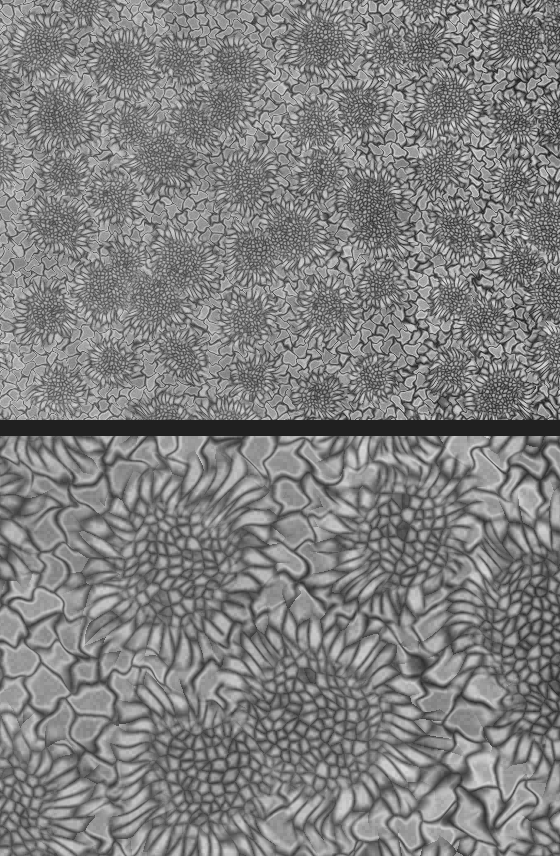
Top, the full canvas; bottom, a detail of the centre.
Write a Shadertoy shader that draws this texture.

```glsl
// Grey micrograph of crowded colonies: fine grains in each core, radial petals
// around it, and loose dark-walled cells between. Each zone is cellular noise;
// the petals use polar coordinates about the nearest scattered colony centre.

const float TAU = 6.2831853;
const float COLONY_SPACING = 0.155;
const float COLONY_RADIUS = 0.092;
const float GRAIN_SIZE = 0.0088;
const float PETAL_WIDTH = 0.0105;
const float PETAL_LENGTH = 0.027;
const float GAP_CELL_SIZE = 0.026;

float hash(vec2 c) {
    vec3 q = fract(c.xyx * 0.1031);
    q += dot(q, q.yzx + 33.33);
    return fract((q.x + q.y) * q.z);
}

vec2 hash2(vec2 c) {
    return vec2(hash(c), hash(c + vec2(57.3, 21.7)));
}

// Layered sines bend the plane so that walls curve
vec2 bend(vec2 p, float frequency, float amount) {
    vec2 a = p * frequency;
    vec2 b = a.yx * 1.73 + 2.1;
    return p + amount * (sin(a.yx + 1.6 * sin(b)) + 0.5 * sin(b * 1.37 + a));
}

// Cellular noise, periodic in x: gap between two nearest distances, cell value
vec2 cells(vec2 p, float period, float seed) {
    vec2 base = floor(p);
    float nearest = 9.0, second = 9.0, value = 0.0;
    for (int y = -1; y <= 1; y++)
    for (int x = -1; x <= 1; x++) {
        vec2 cell = base + vec2(x, y);
        vec2 id = vec2(floor(mod(cell.x + 0.5, period)), cell.y) + seed;
        float d = length(cell + 0.08 + 0.84 * hash2(id) - p);
        if (d < nearest) {
            second = nearest;
            nearest = d;
            value = hash(id + 9.7);
        } else {
            second = min(second, d);
        }
    }
    return vec2(second - nearest, value);
}

// Nearest colony: offset from its centre, relative size, random seed.
// The margin is zero on the line where two colonies meet.
vec4 findColony(vec2 p, out float margin) {
    vec2 base = floor(p / COLONY_SPACING);
    vec4 colony = vec4(0.0);
    float best = 9.0, second = 9.0;
    for (int y = -1; y <= 1; y++)
    for (int x = -1; x <= 1; x++) {
        vec2 id = base + vec2(x, y);
        vec2 centre = (id + 0.12 + 0.76 * hash2(id + 3.0)) * COLONY_SPACING;
        float size = mix(0.70, 1.20, hash(id + 31.0));
        float d = length(p - centre) / size;
        if (d < best) {
            second = best;
            best = d;
            colony = vec4(p - centre, size, floor(90.0 * hash(id + 71.0)));
        } else {
            second = min(second, d);
        }
    }
    margin = second - best;
    return colony;
}

float grainTone(vec2 p) {
    vec2 c = cells(p / GRAIN_SIZE, 4096.0, 5.0);
    return mix(0.31, 0.69, smoothstep(-0.12, 0.80, c.x)) + 0.10 * (c.y - 0.5);
}

float petalTone(float edge, float value) {
    return mix(0.28, 0.74, smoothstep(-0.10, 0.62, edge)) + 0.12 * (value - 0.5);
}

// Pale cells with a bright halo inside a dark wall of uneven thickness
float gapTone(vec2 p, float thickness) {
    vec2 c = cells(bend(p, 95.0, 0.0035) / GAP_CELL_SIZE, 4096.0, 17.0);
    float uneven = 0.5 + 0.5 * sin(p.x * 71.0 + 2.0 * sin(p.y * 83.0));
    float width = thickness * mix(0.15, 0.29, uneven);
    float wall = 1.0 - smoothstep(-0.05, width, c.x);
    float halo = exp(-pow((c.x - width - 0.06) / 0.11, 2.0));
    float fill = 0.575 + 0.12 * (c.y - 0.5) + 0.14 * halo;
    return mix(fill, 0.20, wall * mix(0.8, 1.0, uneven));
}

void mainImage(out vec4 fragColor, in vec2 fragCoord) {
    vec2 uv = fragCoord / iResolution.y;
    float across = fragCoord.x / iResolution.x;
    vec2 p = bend(uv + 4.0, 38.0, 0.0035);

    // Polar frame of the nearest colony
    float margin;
    vec4 colony = findColony(bend(p, 17.0, 0.006), margin);
    float radius = length(colony.xy);
    float reach = radius / (COLONY_RADIUS * colony.z);
    float petals = floor(TAU * 0.07 * colony.z / PETAL_WIDTH);
    float turn = atan(colony.y, colony.x) / TAU;
    vec2 petal = cells(vec2(turn * petals, radius / PETAL_LENGTH), petals, colony.w);

    // Zones, with petals of uneven length and loose cells along the seams
    float rim = smoothstep(0.42, 0.66, reach + 0.10 * (petal.y - 0.5));
    float gap = smoothstep(0.78, 1.02, reach + 0.22 * (petal.y - 0.5));
    gap = max(gap, 1.0 - smoothstep(0.003, 0.016, margin));
    float outer = mix(petalTone(petal.x, petal.y), gapTone(p, mix(0.8, 1.3, across)), gap);
    float tone = mix(grainTone(p), outer, rim);

    // Uneven light: dim cores, softer on the left, harsher on the right
    float contrast = mix(0.92, 1.22, smoothstep(0.3, 1.0, across));
    vec2 drift = sin(uv * 9.0 + 2.0 * sin(uv.yx * 7.0));
    tone = 0.53 + (tone - 0.525) * contrast;
    tone += 0.03 * drift.x * drift.y + 0.05 * (0.45 - across);
    tone -= 0.04 * (1.0 - smoothstep(0.1, 0.8, reach));
    tone += 0.06 * (hash(floor(uv * 384.0)) - 0.5);
    fragColor = vec4(vec3(clamp(tone, 0.08, 0.88)), 1.0);
}
```
